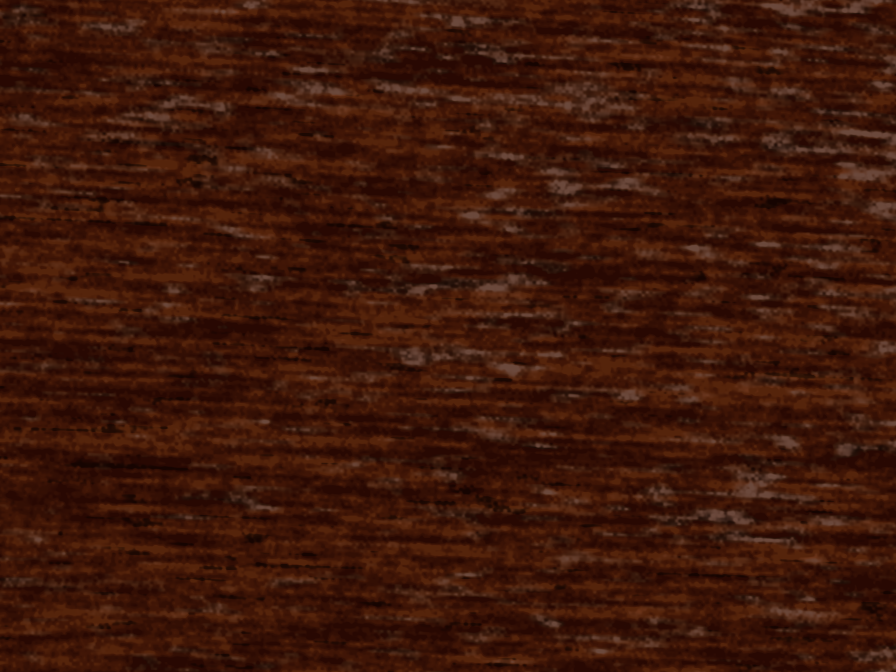
Reproduce this texture procedurally as a WebGL 1 fragment shader.

```glsl
precision highp float;

uniform vec2 u_resolution;

// Wood tones, dark to light
const vec3 PORE_BROWN = vec3(0.155, 0.030, 0.008);
const vec3 DEEP_BROWN = vec3(0.200, 0.058, 0.017);
const vec3 RED_BROWN = vec3(0.25, 0.083, 0.022);
const vec3 AMBER_BROWN = vec3(0.335, 0.140, 0.042);
const vec3 HAZE_BROWN = vec3(0.265, 0.130, 0.066);
const vec3 FLECK_GREY = vec3(0.42, 0.285, 0.235);

// Cells per canvas height, along and across the grain
const vec2 FIBRE_SCALE = vec2(6.0, 95.0);
const vec2 LINE_SCALE = vec2(9.0, 150.0);
const vec2 BAND_SCALE = vec2(2.2, 28.0);
const vec2 DASH_SCALE = vec2(30.0, 120.0);
const vec2 MOTTLE_SCALE = vec2(75.0, 90.0);
const vec2 SPECK_SCALE = vec2(190.0, 200.0);
const vec2 FLECK_SCALE = vec2(23.0, 100.0);
const vec2 CLUSTER_SCALE = vec2(7.0, 28.0);
const vec2 CRACK_SCALE = vec2(14.0, 115.0);

const float SLOPE_LOW = 0.030;
const float SLOPE_HIGH = 0.062;
const float GRAIN_WAVE = 0.012;
const float BASE_TONE = 0.555;
const float HAZE_AMOUNT = 0.85;
const float CRACK_AMOUNT = 0.45;
const vec2 FLECK_BIAS = vec2(0.12, 0.10);

float hash(vec2 p) {
  vec3 h = fract(vec3(p.xyx) * 0.1031);
  h += dot(h, h.yzx + 33.33);
  return fract((h.x + h.y) * h.z);
}

// Smooth noise along one row, shifted so that cells of rows do not line up
float rowNoise(float x, float row, float seed) {
  x += 40.0 * hash(vec2(row, seed + 7.0));
  float cell = floor(x);
  float w = smoothstep(0.0, 1.0, x - cell);
  vec2 key = vec2(cell, row + seed * 31.0);
  return mix(hash(key), hash(key + vec2(1.0, 0.0)), w);
}

float grainNoise(vec2 p, float seed) {
  float row = floor(p.y);
  float w = smoothstep(0.0, 1.0, p.y - row);
  return mix(rowNoise(p.x, row, seed), rowNoise(p.x, row + 1.0, seed), w);
}

// Sheared coordinates that follow the falling grain
vec2 alongGrain(vec2 p) {
  float slope = mix(SLOPE_LOW, SLOPE_HIGH, p.y);
  float wave = grainNoise(p * vec2(2.2, 3.0), 1.0) - 0.5;
  return vec2(p.x, p.y + slope * p.x + GRAIN_WAVE * wave);
}

vec3 woodRamp(float tone) {
  vec3 color = mix(PORE_BROWN, DEEP_BROWN, smoothstep(0.02, 0.34, tone));
  color = mix(color, RED_BROWN, smoothstep(0.34, 0.62, tone));
  return mix(color, AMBER_BROWN, smoothstep(0.62, 1.0, tone));
}

void main() {
  vec2 p = gl_FragCoord.xy / u_resolution.y;
  vec2 centered = gl_FragCoord.xy / u_resolution - 0.5;
  vec2 q = alongGrain(p);

  // Layers of grain, from long fibres to fine specks
  float fibre = grainNoise(q * FIBRE_SCALE, 2.0) - 0.5;
  float line = grainNoise(q * LINE_SCALE, 10.0) - 0.5;
  float band = grainNoise(q * BAND_SCALE, 3.0) - 0.5;
  float dash = grainNoise(q * DASH_SCALE, 4.0) - 0.5;
  float mottle = grainNoise(q * MOTTLE_SCALE, 5.0) - 0.5;
  float speck = grainNoise(q * SPECK_SCALE, 6.0) - 0.5;

  float tone = 0.8 * fibre + 0.6 * line + 0.24 * band;
  tone += 0.5 * dash + 0.5 * mottle + 0.5 * speck;
  tone -= 0.25 * dot(centered, centered);
  vec3 color = woodRamp(BASE_TONE + tone);

  // Dark open pores
  float crack = grainNoise(q * CRACK_SCALE, 7.0) + 0.15 * mottle + 0.15 * speck;
  color *= 1.0 - CRACK_AMOUNT * smoothstep(0.17, 0.0, crack);

  // Pale flecks with a dull halo, loosely clustered
  float fleck = 0.75 * grainNoise(q * FLECK_SCALE, 8.0);
  fleck += 0.25 * grainNoise(q * CLUSTER_SCALE, 9.0);
  fleck += 0.18 * mottle + 0.18 * speck + 0.1 * line;
  fleck += dot(FLECK_BIAS, centered);
  float haze = smoothstep(0.54, 0.75, fleck);
  vec3 dullWood = HAZE_BROWN * (1.0 + 0.7 * tone);
  color = mix(color, dullWood, HAZE_AMOUNT * haze);
  color = mix(color, FLECK_GREY, smoothstep(0.71, 0.99, fleck));

  gl_FragColor = vec4(color, 1.0);
}
```
